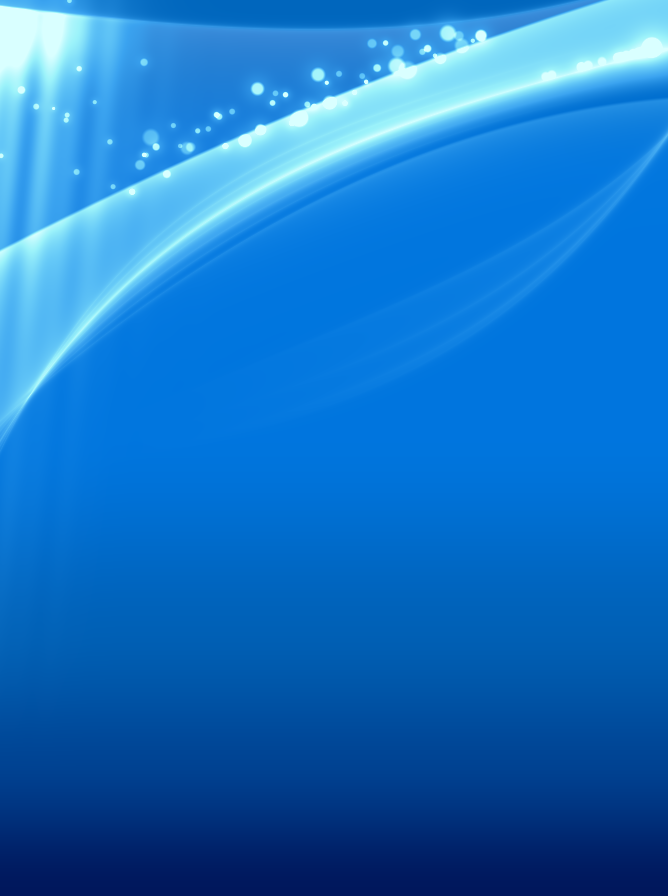
A WebGL 1 fragment shader for this background:

```glsl
precision highp float;
uniform vec2 u_resolution;

// Backdrop colours, bottom to top
const vec3 NAVY = vec3(0.0, 0.09, 0.36);
const vec3 DEEP = vec3(0.0, 0.25, 0.56);
const vec3 OCEAN = vec3(0.0, 0.37, 0.70);
const vec3 AZURE = vec3(0.0, 0.46, 0.87);
const vec3 DUSK = vec3(0.0, 0.40, 0.74);

// Light colours, faint to strong
const vec3 SKY = vec3(0.23, 0.64, 0.94);
const vec3 CYAN = vec3(0.40, 0.79, 0.97);
const vec3 AQUA = vec3(0.61, 0.95, 0.98);
const vec3 ICE = vec3(0.85, 1.0, 1.0);
const vec3 LAVENDER = vec3(0.40, 0.64, 0.92);

const vec2 CORNER = vec2(0.0, 0.972);
const vec2 FLARE = vec2(0.976, 0.947);
const float EDGE = 0.0025;
const float RAY_LEAN = 0.13;
const int STRANDS = 7;
const int BUBBLES = 52;
const int SPARKS = 14;

float hash(float n) {
  return fract(sin(n * 12.9898) * 43758.5453);
}

// Curves giving a height for each x
float veilTop(float x) {
  float d = x - 0.47;
  return 0.967 + 0.164 * d * d + 0.1 * d * d * d;
}
float ribbonTop(float x) {
  return 0.72 + 0.386 * x - 0.085 * x * x;
}
float ribbonCore(float x) {
  return 0.508 + 0.295 * (1.0 - exp(-3.6 * x)) + 0.15 * x;
}
float ribbonBase(float x) {
  return 0.53 + 0.66 * x - 0.30 * x * x;
}

float above(float edge, float y) {
  return smoothstep(-EDGE, EDGE, y - edge);
}
float line(float d, float width) {
  return exp(-abs(d) / width);
}
float disc(vec2 d, float radius) {
  float r = length(d);
  return smoothstep(radius, radius * 0.55, r) + 0.25 * exp(-r * r / (radius * radius * 3.0));
}

vec3 backdrop(float y) {
  vec3 c = mix(NAVY, DEEP, smoothstep(0.0, 0.15, y));
  c = mix(c, OCEAN, smoothstep(0.11, 0.30, y));
  c = mix(c, AZURE, smoothstep(0.25, 0.52, y));
  return mix(c, DUSK, smoothstep(0.80, 1.0, y));
}

vec3 illuminate(vec3 base, float light) {
  float s = clamp(light, 0.0, 1.0) * 4.0;
  vec3 c = mix(base, SKY, clamp(s, 0.0, 1.0));
  c = mix(c, CYAN, clamp(s - 1.0, 0.0, 1.0));
  c = mix(c, AQUA, clamp(s - 2.0, 0.0, 1.0));
  return mix(c, ICE, clamp(s - 3.0, 0.0, 1.0));
}

void main() {
  vec2 uv = gl_FragCoord.xy / u_resolution;
  vec2 scale = vec2(1.0, u_resolution.y / u_resolution.x);
  float x = uv.x, y = uv.y;
  float veil = veilTop(x), top = ribbonTop(x);
  float core = ribbonCore(x), base = ribbonBase(x);
  float low = min(core, base), high = max(core, base);
  float underVeil = 1.0 - above(veil, y);
  float underTop = 1.0 - above(top, y);

  // Slanted rays and the glow in the upper left corner
  float r = x + RAY_LEAN * (1.0 - y);
  float streaks = 0.65 + 0.2 * sin(r * 74.0 + 0.6) + 0.15 * sin(r * 143.0 + 2.0);
  float light = 0.10 * streaks * smoothstep(0.12, 0.6, y) * smoothstep(0.27, 0.02, r);
  light += 0.65 * streaks * smoothstep(0.50, 0.90, y) * exp(-r * r * 38.0) * underVeil;
  vec2 glow = (uv - CORNER) * vec2(7.0, 17.0);
  light += 0.9 * exp(-dot(glow, glow)) * mix(0.35, 1.0, underVeil);

  // Ribbon body, bright upper rim and core
  float body = smoothstep(low, high + 0.006, y) * underTop;
  float rim = mix(0.42, 0.22, smoothstep(0.5, 0.9, x)) * exp(-max(top - y, 0.0) / 0.022);
  float haze = mix(0.24, 0.46, smoothstep(0.15, 0.6, x));
  light += body * (haze + rim + 0.30 * line(y - core, 0.024));
  light += 0.20 * line(y - core, 0.004);
  light += 0.16 * (1.0 - above(low, y)) * exp(-max(low - y, 0.0) / 0.028) * smoothstep(0.1, 0.7, x);

  // Fine strands that cross where the ribbon twists
  for (int i = 0; i < STRANDS; i++) {
    float t = float(i) / float(STRANDS - 1) * 1.55;
    light += 0.09 * line(y - mix(base, core, t), 0.003) * smoothstep(1.0, 0.3, x);
  }

  // Faint arcs fanning out from the right edge
  float lowArc = 0.455 + 0.16 * x + 0.235 * pow(x, 4.0);
  float highArc = 0.48 + 0.30 * x + 0.07 * pow(x, 6.0);
  float arcFade = smoothstep(0.1, 1.0, x);
  light += 0.045 * arcFade * smoothstep(lowArc - 0.004, lowArc + 0.006, y) * (1.0 - above(highArc, y));
  for (int i = 0; i < 4; i++) {
    float t = float(i) / 3.0;
    light += 0.09 * arcFade * arcFade * line(y - mix(lowArc, highArc, t * t), 0.005);
  }

  // Bubbles scattered along the upper rim
  for (int i = 0; i < BUBBLES; i++) {
    float n = float(i) + 1.0, size = hash(n + 71.0);
    float bx = mix(0.19, 0.73, (n - hash(n)) / float(BUBBLES));
    float spread = mix(-0.012, 0.048, hash(n + 33.0)) * (1.0 - 0.5 * smoothstep(0.5, 0.75, bx));
    vec2 d = (uv - vec2(bx, ribbonTop(bx) + spread)) * scale;
    light += mix(0.3, 0.85, hash(n + 17.0)) * disc(d, mix(0.004, 0.016, size * size));
  }

  // Sparks in the rays and on the right of the core
  for (int i = 0; i < SPARKS; i++) {
    float n = float(i) + 140.0;
    vec2 spark = vec2(0.22 * hash(n), mix(0.79, 1.0, hash(n + 9.0)));
    light += 0.4 * disc((uv - spark) * scale, mix(0.003, 0.007, hash(n + 5.0)));
    float cx = mix(0.80, 1.0, hash(n + 50.0));
    light += 0.2 * disc((uv - vec2(cx, ribbonCore(cx) + 0.005)) * scale, 0.008);
  }
  light += 0.8 * disc((uv - FLARE) * scale, 0.017);

  // Pale veil hanging between its rim and the ribbon
  float hang = max(veil - y, 0.0);
  float mist = underVeil * (1.0 - underTop) * (0.18 + 0.40 * exp(-hang / 0.05));
  vec3 color = mix(backdrop(y), LAVENDER, mist);
  light += 0.16 * line(y - veil, 0.003);
  gl_FragColor = vec4(illuminate(color, light), 1.0);
}
```
